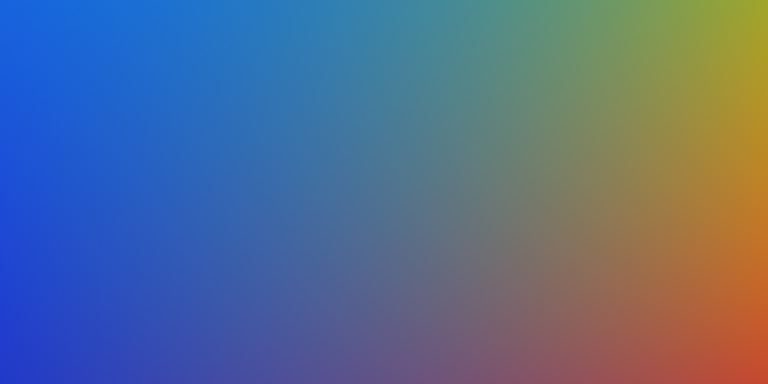
This background is drawn by a Shadertoy shader. Its source:

```glsl
// Smooth colour mesh: blue on the left, sweeping to olive, orange and red on the right.

// Quadratic curve through three colours placed at t = 0, 0.5 and 1.
vec3 blend3(vec3 start, vec3 middle, vec3 end, float t) {
    return start * (1.0 - t) * (1.0 - 2.0 * t)
         + middle * 4.0 * t * (1.0 - t)
         + end * t * (2.0 * t - 1.0);
}

void mainImage(out vec4 fragColor, in vec2 fragCoord) {
    vec2 uv = fragCoord / iResolution.xy;

    // Horizontal sweeps along the bottom, centre and top
    vec3 bottom = blend3(vec3(0.13, 0.22, 0.79), vec3(0.39, 0.32, 0.52), vec3(0.78, 0.28, 0.18), uv.x);
    vec3 centre = blend3(vec3(0.11, 0.30, 0.84), vec3(0.31, 0.45, 0.57), vec3(0.76, 0.50, 0.14), uv.x);
    vec3 top    = blend3(vec3(0.09, 0.39, 0.87), vec3(0.22, 0.52, 0.66), vec3(0.63, 0.65, 0.16), uv.x);

    // Vertical blend of the three sweeps
    vec3 colour = blend3(bottom, centre, top, uv.y);
    fragColor = vec4(clamp(colour, 0.0, 1.0), 1.0);
}
```
